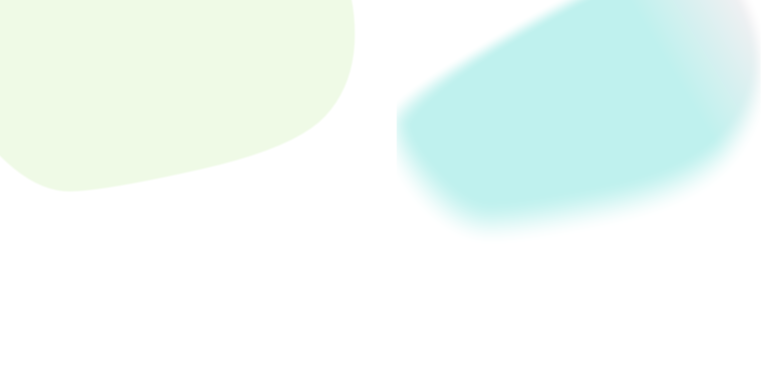
A Shadertoy shader for this background:

```glsl
// Two soft pastel blobs, pale green and blurred aqua, hanging from the top of a white field.

// Signed distance to a closed quadratic B-spline, negative inside.
float blobDistance(vec2 p, vec2 controls[8]) {
    const int STEPS = 10;
    float nearest = 1e5;
    float side = 1.0;
    vec2 a = 0.5 * (controls[7] + controls[0]);
    for (int i = 0; i < 8; i++) {
        vec2 bend = controls[i];
        vec2 start = 0.5 * (controls[(i + 7) % 8] + bend);
        vec2 end = 0.5 * (bend + controls[(i + 1) % 8]);
        for (int j = 1; j <= STEPS; j++) {
            float t = float(j) / float(STEPS);
            vec2 b = mix(mix(start, bend, t), mix(bend, end, t), t);
            vec2 edge = b - a;
            vec2 toPoint = p - a;
            float along = clamp(dot(toPoint, edge) / dot(edge, edge), 0.0, 1.0);
            nearest = min(nearest, length(toPoint - edge * along));
            // Each edge crossed by a ray to the right flips the side.
            if ((a.y > p.y) != (b.y > p.y) &&
                toPoint.x < edge.x * toPoint.y / edge.y) side = -side;
            a = b;
        }
    }
    return side * nearest;
}

void mainImage(out vec4 fragColor, in vec2 fragCoord) {
    vec2 p = fragCoord / iResolution.xy * vec2(2.0, 1.0);
    float pixel = 1.0 / iResolution.y;
    vec3 color = vec3(1.0);

    // Green blob with a crisp edge
    float green = blobDistance(p, vec2[8](
        vec2(-0.094, 0.688), vec2(0.094, 0.500), vec2(0.273, 0.503), vec2(0.771, 0.615),
        vec2(0.924, 0.781), vec2(0.924, 1.039), vec2(0.807, 1.208), vec2(-0.180, 1.208)));
    float greenSoftness = max(pixel, 0.004);
    color = mix(color, vec3(0.937, 0.980, 0.902),
                smoothstep(greenSoftness, -greenSoftness, green));

    // Aqua blob, more blurred toward its base
    float aqua = blobDistance(p, vec2[8](
        vec2(1.034, 0.745), vec2(1.034, 0.609), vec2(1.198, 0.418), vec2(1.367, 0.421),
        vec2(1.797, 0.510), vec2(1.979, 0.714), vec2(1.979, 0.948), vec2(1.823, 1.182)
        + 0.0 * p));
    float blur = mix(0.062, 0.024, smoothstep(0.45, 0.9, p.y));
    float coverage = smoothstep(blur, -blur, aqua);

    // Straight cut at the sides of the blur
    coverage *= smoothstep(-pixel, pixel, 0.474 - abs(p.x - 1.507));

    // Rose-grey tint in the upper right
    float tint = clamp(dot(p - vec2(1.64, 1.0), vec2(0.857, 0.514)) / 0.26, 0.0, 1.0);
    vec3 aquaColor = mix(vec3(0.749, 0.945, 0.933), vec3(0.950, 0.940, 0.950), tint);
    fragColor = vec4(mix(color, aquaColor, coverage), 1.0);
}
```
